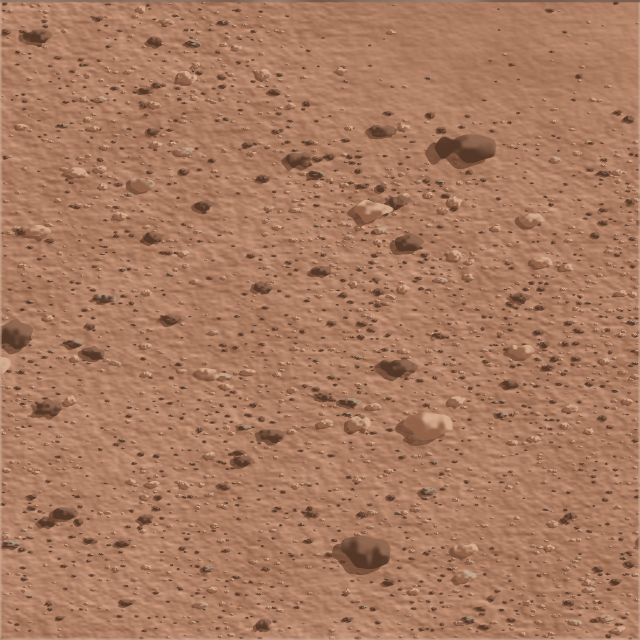
Reproduce this texture procedurally as a Shadertoy shader.

```glsl
// Dry reddish desert soil strewn with pebbles, lit from the upper right.
// Noise slopes give the sandy relief; jittered grids of four sizes scatter
// stones with ragged outlines, pale caps and short shadows.

vec3 hash3(vec2 p) {
    vec3 q = fract(p.xyx * vec3(0.1031, 0.1030, 0.0973));
    q += dot(q, q.yxz + 33.33);
    return fract((q.xxy + q.yzz) * q.zyx);
}

float noise(vec2 p) {
    vec2 i = floor(p), f = fract(p);
    f = f * f * (3.0 - 2.0 * f);
    float low = mix(hash3(i).x, hash3(i + vec2(1, 0)).x, f.x);
    float high = mix(hash3(i + vec2(0, 1)).x, hash3(i + vec2(1, 1)).x, f.x);
    return mix(low, high, f.y);
}

// Brightness of a bumpy surface: height lost towards the light
float relief(vec2 p) {
    return noise(p) - noise(p + vec2(0.35, 0.6));
}

// Distance-like field of a ragged flattened stone, 1 at its rim
float stoneShape(vec2 q, vec2 id) {
    return length(q * vec2(0.85, 1.35)) + 0.7 * (noise(q * 1.7 + id * 7.3) - 0.5);
}

vec3 scatterStones(vec3 color, vec2 uv, float cells, float density, float darkShare) {
    vec2 p = uv * cells;
    for (int y = -1; y <= 1; y++)
    for (int x = -1; x <= 1; x++) {
        vec2 id = floor(p) + vec2(x, y);
        vec3 place = hash3(id + cells * 3.7);
        vec3 kind = hash3(id + cells * 9.1 + 50.0);

        // Stones gather in clusters and thin out on the sand at upper right
        vec2 at = id / cells;
        float calm = smoothstep(0.35, 0.62, at.x) * smoothstep(0.7, 0.88, at.y);
        float crowd = (0.35 + 1.3 * noise(at * 6.0 + 4.0)) * (1.0 - 0.85 * calm);
        if (place.z > density * crowd) continue;

        float radius = mix(0.14, 0.32, kind.x * kind.x);
        vec2 q = (p - id - 0.2 - 0.6 * place.xy) / radius;
        q.x /= mix(0.9, 1.45, kind.z);
        float soft = 0.0014 * cells / radius;

        float shadow = 1.0 - smoothstep(1.0 - soft, 1.0 + soft, stoneShape(q + vec2(0.4, 0.3), id));
        color = mix(color, vec3(0.40, 0.25, 0.17), 0.7 * shadow);

        // Facets: a dark flank below left, a lit cap above right
        float facet = dot(q, vec2(0.4, 0.75)) + 0.9 * (noise(q * 2.8 + id * 3.1) - 0.5);
        float isDark = step(kind.y, darkShare);
        vec3 flank = mix(vec3(0.58, 0.39, 0.29), vec3(0.32, 0.21, 0.15), isDark);
        vec3 cap = mix(vec3(0.85, 0.69, 0.57), vec3(0.56, 0.40, 0.31), isDark);
        cap = mix(cap, vec3(0.74, 0.66, 0.57), 0.7 * step(0.88, kind.z));
        vec3 stone = mix(flank, cap, smoothstep(-0.35, 0.5, facet));
        float cover = 1.0 - smoothstep(1.0 - soft, 1.0 + soft, stoneShape(q, id));
        color = mix(color, stone, 0.92 * cover);
    }
    return color;
}

void mainImage(out vec4 fragColor, in vec2 fragCoord) {
    vec2 uv = fragCoord / iResolution.xy;
    float calm = smoothstep(0.35, 0.65, uv.x) * smoothstep(0.68, 0.9, uv.y);

    // Soil: broad tints, then coarse and fine grain flattened by the low view
    vec3 color = vec3(0.69, 0.50, 0.395);
    color += 0.045 * (noise(uv * vec2(5, 9)) - 0.5);
    color += 0.05 * (noise(uv * vec2(22, 40) + 9.0) - 0.5);
    float grain = 0.12 * relief(uv * vec2(75, 140)) + 0.09 * relief(uv * vec2(150, 250) + 31.0);
    color += grain * vec3(1.0, 0.98, 0.93) * (1.0 - 0.5 * calm);

    // Stones from grit to small rocks
    color = scatterStones(color, uv, 92.0, 0.30, 0.45);
    color = scatterStones(color, uv, 47.0, 0.22, 0.50);
    color = scatterStones(color, uv, 23.0, 0.13, 0.60);
    color = scatterStones(color, uv, 10.0, 0.13, 0.65);

    // Faint pale rim at the sides and foot, broken grey line along the top
    float side = min(min(uv.x, 1.0 - uv.x), uv.y);
    color = mix(color, vec3(0.80, 0.68, 0.60), 0.6 * (1.0 - smoothstep(0.001, 0.004, side)));
    vec3 topLine = mix(vec3(0.38, 0.29, 0.25), vec3(0.62, 0.53, 0.48), noise(vec2(uv.x * 14.0, 2.0)));
    color = mix(color, topLine, 0.8 * smoothstep(0.995, 0.998, uv.y));

    fragColor = vec4(clamp(color, 0.0, 1.0), 1.0);
}
```
